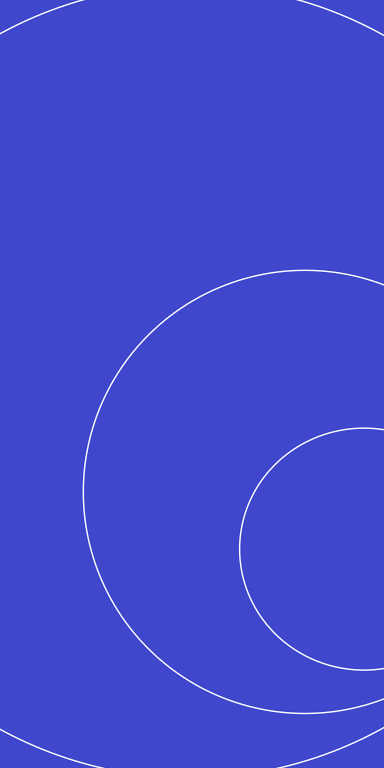
This background is drawn by a Shadertoy shader. Its source:

```glsl
// Three thin pale rings, off-centre and nested, on a flat indigo field.
// Each ring is the outline of an ellipse distance estimate, antialiased
// over one pixel and edged by a faint darker halo.

// One unit is the canvas width.
const vec3 FIELD_COLOR = vec3(0.25, 0.28, 0.80);
const vec3 LINE_COLOR  = vec3(0.98, 0.98, 1.00);
const vec3 HALO_COLOR  = vec3(0.20, 0.24, 0.79);

const float LINE_WIDTH    = 0.0039;
const float HALO_WIDTH    = 0.0100;
const float HALO_STRENGTH = 0.7;

// Centre in xy, radii in zw.
const int RING_COUNT = 3;
const vec4 RINGS[RING_COUNT] = vec4[RING_COUNT](
    vec4(0.496, 1.0065, 1.0325, 1.0325),
    vec4(0.794, 0.719, 0.577, 0.577),
    vec4(0.948, 0.570, 0.324, 0.315)
);

// First-order distance to an ellipse outline; exact for a circle.
float ellipseDistance(vec2 offset, vec2 radii) {
    float level = length(offset / radii);
    float slope = length(offset / (radii * radii));
    return abs(level * (level - 1.0) / max(slope, 1e-4));
}

// Antialiased coverage of a stroke around the outline.
float stroke(float dist, float width, float pixel) {
    return clamp(0.5 + (0.5 * width - dist) / pixel, 0.0, 1.0);
}

void mainImage(out vec4 fragColor, in vec2 fragCoord) {
    float pixel = 1.0 / iResolution.x;
    vec2 point = fragCoord * pixel;

    // Nearest ring outline
    float dist = 1e3;
    for (int i = 0; i < RING_COUNT; i++) {
        dist = min(dist, ellipseDistance(point - RINGS[i].xy, RINGS[i].zw));
    }

    // Field, halo, then line
    float halo = HALO_STRENGTH * stroke(dist, HALO_WIDTH, pixel);
    vec3 color = mix(FIELD_COLOR, HALO_COLOR, halo);
    color = mix(color, LINE_COLOR, stroke(dist, LINE_WIDTH, pixel));

    fragColor = vec4(color, 1.0);
}
```
